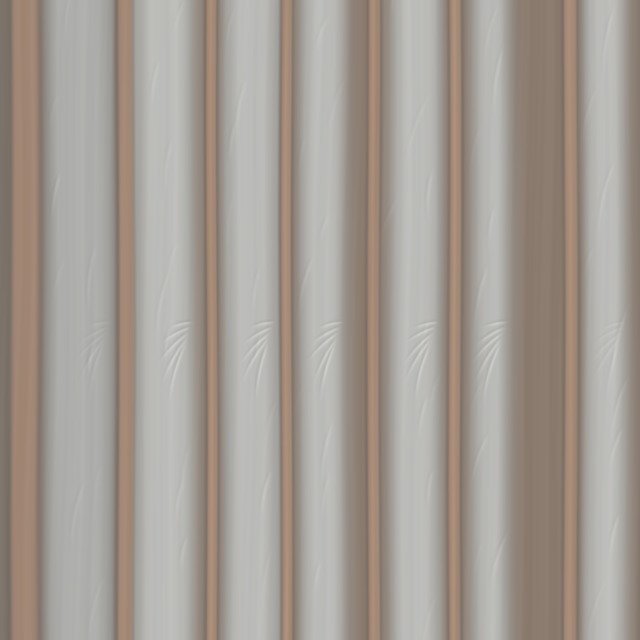
A three.js fragment shader for this texture:

```glsl
// Draped curtain: seven pale grey pleats with creases, parted by brown ridges.
varying vec2 vUv;

const int FOLDS = 7;
const int FAN_CREASES = 5;
const int LOOSE_CREASES = 9;
const vec3 GREY_LIGHT = vec3(0.738, 0.738, 0.728);
const vec3 GREY_EDGE = vec3(0.605, 0.595, 0.575);
const vec3 BROWN = vec3(0.545, 0.482, 0.435);
const vec3 BROWN_SHADOW = vec3(0.495, 0.460, 0.425);
const vec3 RIDGE = vec3(0.630, 0.525, 0.455);
const vec3 RIDGE_LIGHT = vec3(0.700, 0.580, 0.490);
const float FIRST_FOLD_TONE = 0.925;
const float ROUNDING = 0.034;
const float MIN_SOFT = 0.005;
const float MAX_SOFT = 0.022;
const float SWAY = 0.0012;
const float FAN_HEIGHT = 0.498;
const float FAN_DEPTH = 0.055;
const float LOOSE_DEPTH = 0.032;
const float STREAK_DEPTH = 0.007;

// Per fold: left edge, right edge, ridge centre, ridge half width
vec4 foldShape(int i) {
  if (i == 0) return vec4(0.068, 0.180, 0.039, 0.021);
  if (i == 1) return vec4(0.209, 0.309, 0.197, 0.012);
  if (i == 2) return vec4(0.347, 0.438, 0.331, 0.008);
  if (i == 3) return vec4(0.465, 0.545, 0.448, 0.008);
  if (i == 4) return vec4(0.605, 0.693, 0.584, 0.009);
  if (i == 5) return vec4(0.733, 0.801, 0.711, 0.009);
  if (i == 6) return vec4(0.910, 0.985, 0.892, 0.010);
  return vec4(1.06, 1.10, 1.03, 0.010);
}

float hash(float n) { return fract(sin(n * 127.1 + 11.7) * 4375.85); }

float bell(float t) { return exp(-t * t); }

// Raised line from a to b: one side lit, the other shaded, tapered ends
float crease(vec2 p, vec2 a, vec2 b, float width) {
  vec2 d = b - a;
  float len = length(d);
  vec2 dir = d / len;
  float along = dot(p - a, dir) / len;
  float bow = 0.05 * len * sin(3.14159 * clamp(along, 0.0, 1.0));
  float side = (dot(p - a, vec2(-dir.y, dir.x)) + bow) / width;
  float taper = smoothstep(0.0, 0.25, along) * (1.0 - smoothstep(0.45, 1.0, along));
  return 2.0 * (side + 0.25) * bell(side) * taper;
}

// Fan of creases spreading down and left from near the right edge
float fanCreases(vec2 p, float right, float seed) {
  float relief = 0.0;
  for (int k = 0; k < FAN_CREASES; k++) {
    float f = float(k);
    float angle = 3.35 + 0.27 * f + 0.12 * hash(seed + f);
    float len = 0.045 + 0.016 * f;
    vec2 start = vec2(right - 0.006 - 0.003 * f, FAN_HEIGHT - 0.007 * f);
    relief += crease(p, start, start + len * vec2(cos(angle), sin(angle)), 0.0026);
  }
  return relief;
}

// Long, steep creases scattered over one fold
float looseCreases(vec2 p, vec4 shape, float seed) {
  float relief = 0.0;
  for (int k = 0; k < LOOSE_CREASES; k++) {
    float f = float(k);
    float s = seed * 13.0 + f * 3.7;
    vec2 start = vec2(mix(shape.x + 0.012, shape.y, hash(s)),
                      (f + 0.5 + hash(s + 1.3)) / float(LOOSE_CREASES));
    float len = 0.05 + 0.09 * hash(s + 2.1);
    vec2 fall = vec2(-0.08 - 0.25 * hash(s + 3.9), -1.0) * len;
    relief += crease(p, start, start + fall, 0.0032) * (0.3 + 0.7 * hash(s + 5.2));
  }
  return relief;
}

// Fine, nearly vertical weave streaks
float streaks(vec2 p) {
  float x = p.x - 0.012 * p.y + 0.003 * sin(p.y * 7.0 + p.x * 20.0);
  return sin(x * 173.0) + 0.6 * sin(x * 311.0 + 2.0 * p.y) + 0.4 * sin(x * 620.0 + 1.0);
}

void main() {
  vec2 p = vUv;
  p.x += SWAY * sin(p.y * 6.0 + p.x * 9.0);
  vec3 color = mix(BROWN_SHADOW, BROWN, smoothstep(0.0, 0.03, p.x));
  color *= 1.0 - 0.06 * smoothstep(0.98, 1.0, p.x);

  for (int i = 0; i < FOLDS; i++) {
    vec4 shape = foldShape(i);
    vec4 next = foldShape(i + 1);
    float seed = float(i) + 1.0;

    // Ridge with dark contours; narrow ones carry a highlight
    float u = (p.x - shape.z) / shape.w;
    float narrow = 1.0 - smoothstep(0.009, 0.014, shape.w);
    vec3 ridge = mix(RIDGE, RIDGE_LIGHT, bell((u + 0.15) / 0.4) * narrow * 0.7);
    color *= 1.0 - 0.09 * bell((abs(u) - 1.2) / 0.35);
    color = mix(color, ridge, 1.0 - smoothstep(0.65, 1.15, abs(u)));

    // Pleat edges soften with the room beside the ridges
    vec2 gap = vec2(shape.x - shape.z - shape.w, next.z - next.w - shape.y);
    vec2 soft = clamp(gap * 1.5, MIN_SOFT, MAX_SOFT);
    vec2 inside = vec2(p.x - shape.x, shape.y - p.x);
    vec2 cover = smoothstep(-soft, soft, inside);
    vec2 round2 = smoothstep(vec2(-0.012), vec2(ROUNDING), inside);
    float tone = i == 0 ? FIRST_FOLD_TONE : 0.99 + 0.02 * hash(seed);
    vec3 pleat = mix(GREY_EDGE, GREY_LIGHT, round2.x * round2.y) * tone;
    float fanFade = i == 0 || i == FOLDS - 1 ? 0.35 : 1.0;
    pleat += FAN_DEPTH * fanFade * fanCreases(p, shape.y, seed);
    pleat += LOOSE_DEPTH * looseCreases(p, shape, seed);
    color = mix(color, pleat, cover.x * cover.y);
  }

  color += STREAK_DEPTH * streaks(p);
  gl_FragColor = vec4(color, 1.0);
}
```
